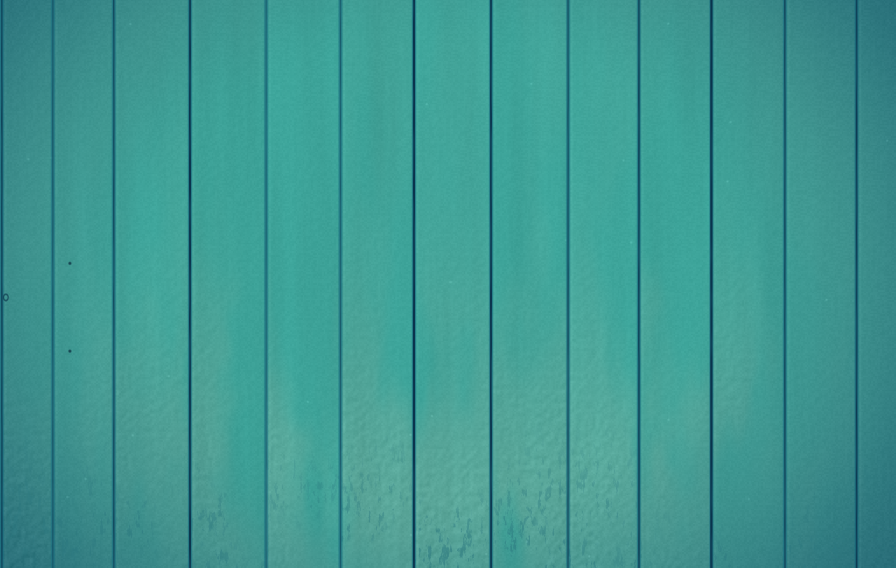
Write a WebGL 2 fragment shader that draws this texture.

```glsl
#version 300 es
precision highp float;
// Painted teal wall of upright boards: uneven seams split the width, each board
// gets its own tint, and layered noise adds brushed streaks, bumpy paint and
// wear near the floor. A soft vignette darkens the sides and corners.
uniform vec2 u_resolution;
out vec4 fragColor;

const int SEAMS = 13;
const float seamX[SEAMS] = float[](0.002, 0.059, 0.127, 0.212, 0.297, 0.380, 0.462,
                                   0.548, 0.634, 0.713, 0.794, 0.876, 0.956);
const float seamDepth[SEAMS] = float[](0.6, 0.3, 0.5, 0.9, 0.2, 0.35, 1.0,
                                       0.85, 0.45, 0.65, 1.0, 0.5, 0.75);

float hash(vec2 p) {
  return fract(sin(dot(p, vec2(127.1, 311.7))) * 43758.5453);
}

float noise(vec2 p) {
  vec2 i = floor(p), f = fract(p);
  f = f * f * (3.0 - 2.0 * f);
  return mix(mix(hash(i), hash(i + vec2(1, 0)), f.x),
             mix(hash(i + vec2(0, 1)), hash(i + vec2(1, 1)), f.x), f.y);
}

float fbm(vec2 p) {
  float sum = 0.0, amp = 0.5;
  for (int i = 0; i < 4; i++) {
    sum += amp * noise(p);
    p = p * 2.03 + 17.3;
    amp *= 0.5;
  }
  return sum;
}

// Filled disc with a smooth rim
float disc(vec2 p, float radius, float px) {
  return 1.0 - smoothstep(radius - px, radius + px, length(p));
}

void main() {
  vec2 uv = gl_FragCoord.xy / u_resolution;
  vec2 p = gl_FragCoord.xy / u_resolution.x;
  float px = 1.0 / u_resolution.x;

  // Nearest seam and index of the board
  float board = 0.0, depth = 0.0, d = 1.0;
  for (int i = 0; i < SEAMS; i++) {
    float side = p.x - seamX[i];
    board += step(0.0, side);
    if (abs(side) < abs(d)) {
      d = side;
      depth = seamDepth[i];
    }
  }
  vec2 shift = vec2(board * 7.31, board * 3.17);
  float low = 1.0 - smoothstep(0.0, 0.7, uv.y);

  // Paint with pale clouds, long streaks and a tint per board
  float cloud = fbm(p * vec2(13.0, 4.0) + shift);
  float streak = fbm(p * vec2(60.0, 4.0) + shift);
  vec3 paint = vec3(0.242, 0.645, 0.605);
  float pale = smoothstep(0.38, 0.62, cloud + 0.15 * low);
  paint = mix(paint, vec3(0.38, 0.665, 0.61), pale * (0.15 + 0.75 * low));
  paint *= 1.0 + 0.04 * (hash(vec2(board, 4.0)) - 0.5) + 0.09 * (streak - 0.47);

  // Vignette: bluer and darker towards the corners
  float r = length((uv - vec2(0.49, 0.53)) * vec2(1.0, 0.75));
  paint = mix(paint, vec3(0.24, 0.55, 0.54), 0.8 * smoothstep(0.29, 0.50, r));
  paint = mix(paint, vec3(0.13, 0.39, 0.45), 0.8 * smoothstep(0.43, 0.67, r));

  // Small bumps lit from the upper left, plus fine grain
  vec2 q = p * vec2(230.0, 190.0) + shift;
  float bump = noise(q) - noise(q + vec2(0.6, -0.6));
  paint += bump * (0.008 + 0.035 * low * smoothstep(0.35, 0.6, cloud));
  paint += 0.022 * (hash(floor(p * 512.0)) - 0.5);

  // Scuffs and flaking near the floor
  float foot = 1.0 - smoothstep(0.0, 0.32, uv.y);
  float scuff = smoothstep(0.54, 0.70, fbm(p * vec2(260.0, 90.0) + shift));
  scuff *= smoothstep(0.38, 0.6, fbm(p * vec2(16.0, 10.0) - shift));
  paint = mix(paint, vec3(0.17, 0.47, 0.50), 0.55 * foot * scuff);

  // Sparse pale chips, one chance per cell
  vec2 cell = floor(p * 45.0);
  vec2 chip = fract(p * 45.0) - 0.3 - 0.4 * vec2(hash(cell), hash(cell + 9.0));
  float chipped = step(0.98, hash(cell + 31.0)) * disc(chip, 0.05, 45.0 * px);
  paint += 0.07 * chipped;

  // Seams: narrow teal groove, crisp dark core and a faint lit lip
  float ragged = 0.8 + 0.4 * noise(vec2(p.y * 40.0, board));
  float groove = 1.0 - smoothstep(0.0012, 0.0032, abs(d));
  float width = 0.0005 + 0.0007 * depth;
  float core = 1.0 - smoothstep(width - 0.5 * px, width + 0.5 * px, abs(d));
  paint += 0.02 * exp(-pow((d - 0.0042) / 0.0012, 2.0));
  paint = mix(paint, vec3(0.10, 0.43, 0.50), (0.6 + 0.2 * depth) * groove);
  paint = mix(paint, vec3(0.04, 0.20, 0.30), core * min(1.0, (0.15 + 0.8 * depth) * ragged));

  // Two nail heads on the second board and a small ring at the left edge
  for (int i = 0; i < 2; i++) {
    vec2 nail = vec2(0.078, 0.340 - 0.098 * float(i));
    paint = mix(paint, vec3(0.06, 0.22, 0.28), 0.85 * disc(p - nail, 0.0016, px));
  }
  vec2 ring = (p - vec2(0.0065, 0.302)) * vec2(1.0, 0.75);
  paint = mix(paint, vec3(0.05, 0.22, 0.30), 0.7 * disc(vec2(length(ring) - 0.0026), 0.001, px));

  fragColor = vec4(clamp(paint, 0.0, 1.0), 1.0);
}
```
